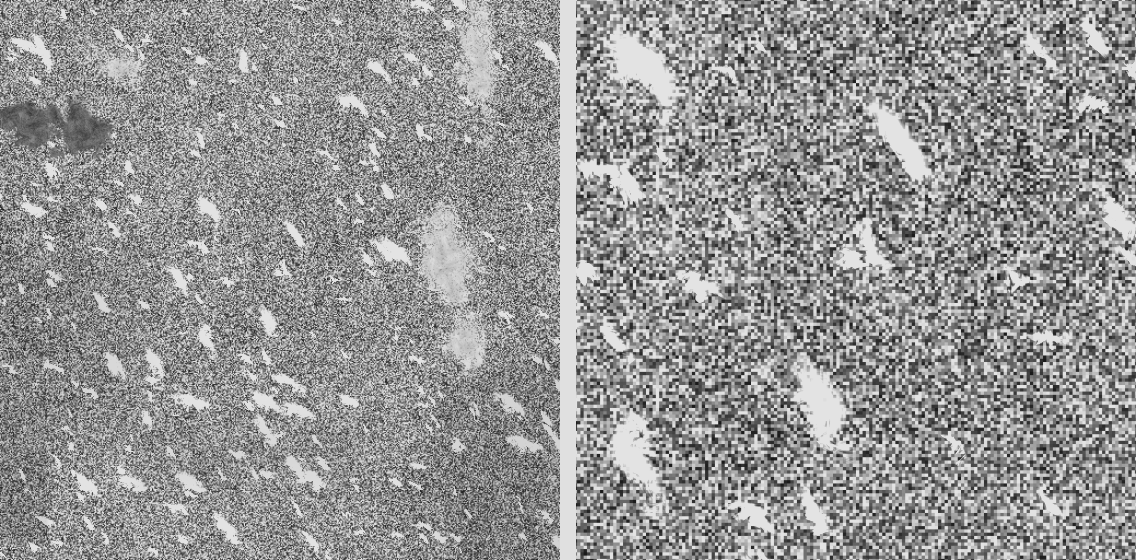
Left: the whole. Right: its middle third, enlarged.
Give the GLSL for this texture, as a Shadertoy shader.

```glsl
// Weathered grey surface: fine mixed-grey grain broken by small pale slivers, worn patches and a dark stain.

const float GRAINS = 512.0;   // grains across the canvas height
const float INK = 0.10;
const float PAPER = 0.89;
const float WORN = 0.76;
const float STAIN = 0.34;
const float GRAIN_SOFTNESS = 0.42;

float hash(vec2 p) {
    vec3 q = fract(vec3(p.xyx) * vec3(0.1031, 0.1030, 0.0973));
    q += dot(q, q.yzx + 33.33);
    return fract((q.x + q.y) * q.z);
}

vec2 turn(vec2 p, float angle) {
    float c = cos(angle), s = sin(angle);
    return vec2(c * p.x + s * p.y, c * p.y - s * p.x);
}

// Warped, layered sines, roughly -1 to 1
float layeredSines(vec2 p) {
    float sum = 0.0, amount = 0.55;
    for (int i = 0; i < 5; i++) {
        p = turn(p, 1.1) * 1.75 + 2.3;
        p += 0.7 * sin(p.yx);
        sum += amount * sin(p.x) * cos(p.y);
        amount *= 0.68;
    }
    return sum;
}

// Soft ellipse: 1 at the centre, 0 on the rim, negative outside
float ellipse(vec2 p, vec2 centre, vec2 radius, float angle) {
    return 1.0 - length(turn(p - centre, angle) / radius);
}

float softBox(vec2 p, vec2 centre, vec2 halfSize, float blur) {
    vec2 d = abs(p - centre) - halfSize;
    return 1.0 - smoothstep(-blur, blur, max(d.x, d.y));
}

// Cellular scatter of slanted slivers, with their strongest coverage
float flakes(vec2 p, float cells, float chance, float seed) {
    vec2 q = p * cells, home = floor(q);
    float best = -1.0;
    for (int y = -1; y <= 1; y++)
    for (int x = -1; x <= 1; x++) {
        vec2 cell = home + vec2(x, y);
        vec2 key = cell + seed;
        if (hash(key) > chance) continue;
        vec2 centre = cell + vec2(hash(key + 17.0), hash(key + 41.0));
        float size = mix(0.35, 0.9, hash(key + 59.0));
        float angle = -mix(0.3, 1.15, hash(key + 83.0));
        best = max(best, ellipse(q, centre, size * vec2(0.8, 0.25), angle));
    }
    return best;
}

// One grain: a grey between ink and paper, set by the local share of ink
float grain(vec2 cell, float inkShare) {
    float level = mix(hash(cell), hash(floor(cell * 0.5) + 71.0), 0.15);
    return clamp((level - inkShare) / (2.0 * GRAIN_SOFTNESS) + 0.5, 0.0, 1.0);
}

// Grains on a grid, with edges smoothed over one pixel
float grainField(vec2 p, float inkShare, float pixel) {
    vec2 q = p * GRAINS - 0.5;
    vec2 cell = floor(q);
    vec2 f = clamp((fract(q) - 0.5) / max(pixel * GRAINS, 0.05) + 0.5, 0.0, 1.0);
    float low = mix(grain(cell, inkShare), grain(cell + vec2(1, 0), inkShare), f.x);
    float high = mix(grain(cell + vec2(0, 1), inkShare), grain(cell + vec2(1, 1), inkShare), f.x);
    return mix(low, high, f.y);
}

void mainImage(out vec4 fragColor, in vec2 fragCoord) {
    vec2 uv = fragCoord / iResolution.y;
    float pixel = 1.0 / iResolution.y;

    float broad = layeredSines(uv * 3.5);
    float ragged = layeredSines(uv * 24.0 + 5.0);
    float mottle = layeredSines(uv * 70.0 + 9.0);
    vec2 bent = uv + 0.007 * vec2(ragged, mottle);

    // Denser, duller zones along the bottom and left
    float dense = softBox(uv, vec2(0.04, 0.16), vec2(0.045, 0.13), 0.004);
    dense = max(dense, 0.7 * softBox(bent, vec2(0.12, 0.38), vec2(0.14, 0.17), 0.05));
    dense = max(dense, 0.7 * softBox(bent, vec2(0.45, 0.19), vec2(0.2, 0.06), 0.05));
    dense = max(dense, smoothstep(0.04, -0.06, bent.y - 0.37 * bent.x - 0.03) * smoothstep(0.68, 0.86, bent.x));

    // Worn patches on the right and at the upper left
    float worn = ellipse(bent, vec2(0.855, 0.89), vec2(0.035, 0.13), 0.1);
    worn = max(worn, ellipse(bent, vec2(0.80, 0.53), vec2(0.06, 0.11), 0.25));
    worn = max(worn, ellipse(bent, vec2(0.83, 0.38), vec2(0.045, 0.05), 0.0));
    worn = max(worn, ellipse(bent, vec2(0.20, 0.89), vec2(0.10, 0.05), -0.6) - 0.35);
    worn = smoothstep(-0.1, 0.75, worn + 0.5 * ragged + 0.2 * mottle);

    // Slanted pale slivers in two sizes
    float flake = max(flakes(bent, 20.0, 0.13, 3.0), flakes(bent, 42.0, 0.11, 120.0));
    flake = smoothstep(-0.15, 0.5, flake + 0.3 * mottle);

    // Grain, thinned out where the surface is pale
    float inkShare = 0.42 + 0.05 * broad + 0.05 * ragged + 0.05 * dense;
    inkShare -= 0.8 * max(flake, 0.8 * worn);
    float light = mix(PAPER, WORN + 0.1 * mottle, 0.8 * worn) - 0.06 * dense;
    float tone = mix(INK + 0.04 * dense, light, grainField(uv, inkShare, pixel));

    // Mottled dark stain in two ragged lobes
    float stain = max(ellipse(bent, vec2(0.045, 0.775), vec2(0.06, 0.035), -0.1),
                      ellipse(bent, vec2(0.135, 0.77), vec2(0.06, 0.05), -0.5));
    stain = smoothstep(-0.1, 0.3, stain + 0.45 * ragged + 0.2 * mottle);
    tone = mix(tone, STAIN + 0.14 * mottle, 0.85 * stain);

    fragColor = vec4(vec3(clamp(tone, 0.0, 1.0)), 1.0);
}
```
